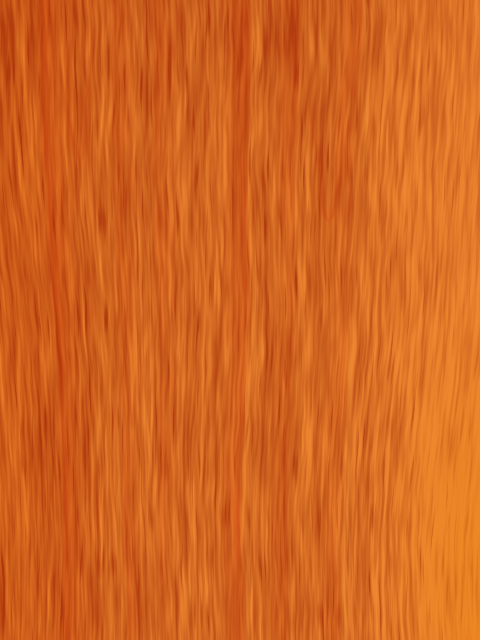
Give the GLSL for this texture, as a Shadertoy shader.

```glsl
const vec3 DARK = vec3(0.69, 0.23, 0.06);
const vec3 AMBER = vec3(0.79, 0.375, 0.118);
const vec3 HONEY = vec3(0.93, 0.525, 0.19);
const vec3 VEIN_RED = vec3(0.75, 0.21, 0.04);

vec2 hashGradient(vec2 cell) {
    vec2 h = vec2(dot(cell, vec2(127.1, 311.7)), dot(cell, vec2(269.5, 183.3)));
    return 2.0 * fract(sin(h) * 43758.55) - 1.0;
}

float gradientNoise(vec2 p) {
    vec2 i = floor(p), f = fract(p);
    vec2 w = f * f * f * (f * (f * 6.0 - 15.0) + 10.0);
    vec2 e = vec2(0.0, 1.0);
    float a = dot(hashGradient(i), f);
    float b = dot(hashGradient(i + e.yx), f - e.yx);
    float c = dot(hashGradient(i + e.xy), f - e.xy);
    float d = dot(hashGradient(i + e.yy), f - e.yy);
    return mix(mix(a, b, w.x), mix(c, d, w.x), w.y);
}

// Pull the fibres towards the heart of the board near the bottom
float bendFibres(vec2 uv, float heart) {
    float pinch = 1.0 - smoothstep(0.1, 1.0, uv.y);
    float wander = 0.022 * gradientNoise(vec2(uv.x * 3.0, uv.y * 2.6) + 4.3);
    float ripple = 0.004 * gradientNoise(vec2(uv.x * 14.0, uv.y * 16.0));
    return heart + (uv.x - heart) * (1.0 + 0.17 * pinch) + wander + ripple;
}

// Growth line: crisp on one side, fading out on the other
float vein(float x, float crisp, float soft) {
    float spread = x < 0.0 ? crisp : soft;
    return exp(-abs(x) / spread);
}

float veins(float u, float y) {
    float total = 0.0;
    for (int i = 0; i < 6; i++) {
        float n = float(i);
        float centre = 0.08 + 0.136 * n + 0.03 * sin(n * 2.4);
        float side = i < 3 ? 1.0 : -1.0;
        float strength = 0.7 + 0.3 * cos(n * 2.1) + 0.5 * gradientNoise(vec2(n * 7.3, y * 4.0));
        float x = (u - centre) * side;
        total += strength * vein(x, 0.005, 0.018);
        total += 0.4 * strength * vein(x - 0.026, 0.003, 0.006);
    }
    return clamp(total, 0.0, 1.0);
}

// Narrow pointed arch hanging down to its tip
float flame(vec2 p, vec2 tip, float width, float height) {
    float rise = p.y - tip.y;
    float edge = width * sqrt(max(rise, 0.0) / height);
    float outline = exp(-abs(abs(p.x - tip.x) - edge) / 0.005);
    float ends = smoothstep(-0.03, 0.015, rise) * (1.0 - smoothstep(0.1 * height, height, rise));
    return outline * ends;
}

void mainImage(out vec4 fragColor, in vec2 fragCoord) {
    vec2 uv = fragCoord / iResolution.xy;
    float u = bendFibres(uv, 0.44);
    float y = uv.y;

    // Grain bands, strands, hairs and short open pores
    float bands = gradientNoise(vec2(u * 24.0, y * 1.8));
    float strands = gradientNoise(vec2(u * 108.0, y * 8.0) + 17.0);
    float hairs = gradientNoise(vec2(u * 190.0, y * 19.0) + 41.0);
    float pores = smoothstep(0.12, 0.5, gradientNoise(vec2(u * 150.0, y * 13.0) + 73.0));
    float contrast = mix(1.0, 0.7, smoothstep(0.72, 1.0, uv.x));

    // Light falls from the right, strongest in the lower corner
    float light = 0.44 + 0.30 * smoothstep(0.55, 1.0, uv.x);
    light += 0.10 * exp(-12.0 * pow(uv.x - 0.44, 2.0));
    light -= 0.10 * smoothstep(0.75, 1.0, y);
    float glow = smoothstep(0.75, 1.05, uv.x) * (1.0 - smoothstep(0.1, 0.6, y));

    float grain = 0.28 * bands + 0.62 * strands + 0.32 * hairs - 0.30 * pores;
    float tone = clamp(light + 0.12 * glow + 0.05 + contrast * grain, 0.0, 1.0);
    vec3 color = mix(DARK, AMBER, smoothstep(0.0, 0.55, tone));
    color = mix(color, HONEY, smoothstep(0.4, 1.0, tone));

    // Red growth lines and arches over the grain
    vec2 bent = vec2(uv.x + 0.018 * gradientNoise(vec2(3.0, y * 9.0)), y);
    float arches = flame(bent, vec2(0.165, 0.75), 0.035, 0.28)
                 + flame(bent, vec2(0.685, 0.655), 0.045, 0.32);
    float red = veins(u, y) * (0.75 + 0.5 * strands) + 0.55 * arches;
    color = mix(color, VEIN_RED, clamp(0.65 * red, 0.0, 0.8));

    // Warmer at the left edge, golden in the lit corner
    color *= mix(vec3(1.0, 0.94, 0.82), vec3(1.0), smoothstep(0.0, 0.35, uv.x));
    color.b *= 1.0 - 0.3 * glow;
    fragColor = vec4(color, 1.0);
}
```
